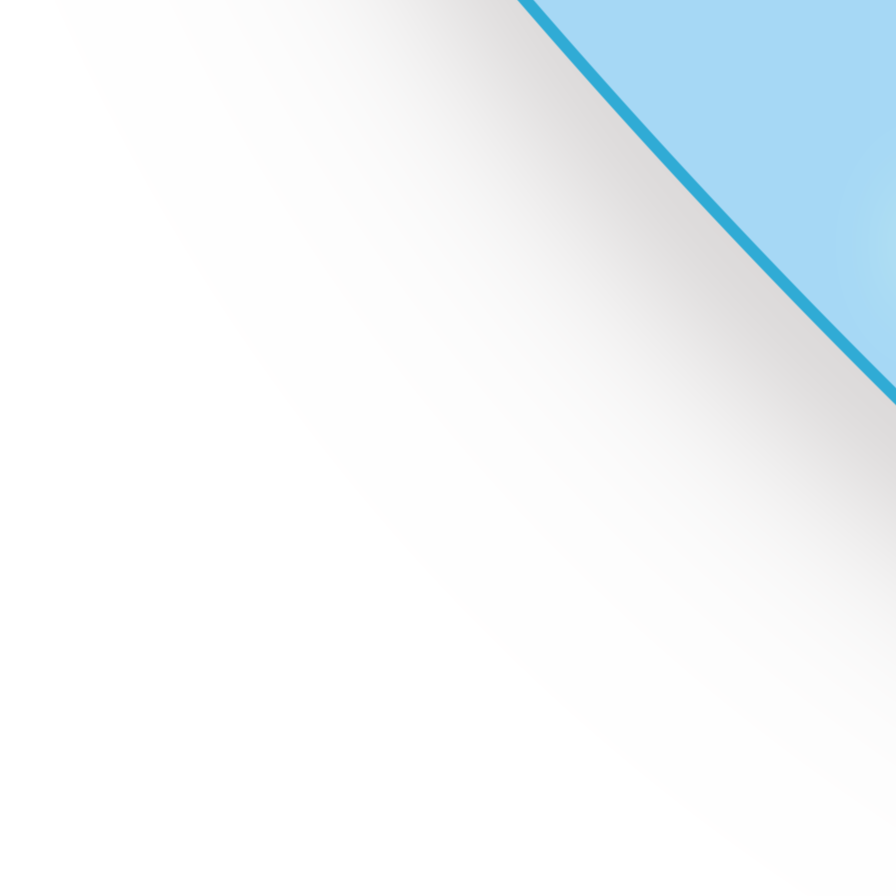
Write a three.js fragment shader that draws this background.

```glsl
// A pale blue disc with a darker rim fills the upper right corner and casts
// a soft grey shadow over white. One circle distance drives fill, rim and
// shadow; the shadow bows away from the rim towards its two ends.

#define DISC_CENTER vec2(6.481, 6.093)
#define DISC_RADIUS 7.79
#define RIM_HALF_WIDTH 0.0068
#define EDGE_SOFTNESS 0.0013
#define SHADOW_NEAR vec2(0.12, 0.155)
#define SHADOW_FAR vec2(0.025, 0.32)
#define SHADOW_BOW 0.16
#define GLOW_CENTER vec2(1.03, 0.727)
#define GLOW_SIZE vec2(0.06, 0.085)

varying vec2 vUv;

const vec3 PAPER = vec3(1.0);
const vec3 SHADOW_TINT = vec3(0.94, 1.0, 1.0);
const vec3 DISC_BLUE = vec3(0.65, 0.847, 0.961);
const vec3 RIM_BLUE = vec3(0.19, 0.67, 0.835);
const vec3 GLOW_BLUE = vec3(0.69, 0.875, 0.949);

// Bell curve with x = strength and y = width
float bell(float dist, vec2 shape) {
  float t = dist / shape.y;
  return shape.x * exp(-t * t);
}

// Sum of a tight and a wide falloff outside the disc
float shadowDepth(vec2 p, float dist) {
  vec2 rimDirection = vec2(0.683, -0.731);
  float along = dot(p - vec2(0.793, 0.7785), rimDirection) - 0.15;
  float reach = max(dist, 0.0) + SHADOW_BOW * along * along;
  return bell(reach, SHADOW_NEAR) + bell(reach, SHADOW_FAR);
}

// Coverage of the region where dist is negative
float coverage(float dist) {
  return 1.0 - smoothstep(-EDGE_SOFTNESS, EDGE_SOFTNESS, dist);
}

void main() {
  float discDist = length(vUv - DISC_CENTER) - DISC_RADIUS;

  // Paper and shadow
  vec3 color = PAPER - SHADOW_TINT * shadowDepth(vUv, discDist);

  // Disc with a faint glow at the right
  vec2 glowOffset = (vUv - GLOW_CENTER) / GLOW_SIZE;
  vec3 disc = mix(DISC_BLUE, GLOW_BLUE, exp(-dot(glowOffset, glowOffset)));
  color = mix(color, disc, coverage(discDist));

  // Rim
  color = mix(color, RIM_BLUE, coverage(abs(discDist) - RIM_HALF_WIDTH));

  gl_FragColor = vec4(color, 1.0);
}
```
